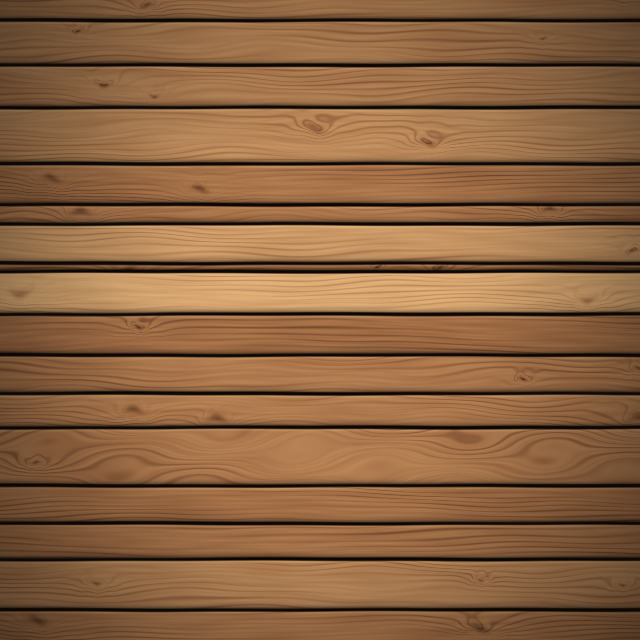
Write a Shadertoy shader that draws this texture.

```glsl
#define PLANKS 17
#define GAP 0.0024
#define WOBBLE 0.0005
#define GRAIN_LINES 125.0
#define GRAIN_DEPTH 0.24
#define FIBRE_DEPTH 0.16
#define KNOT_SIZE 0.011
#define VIGNETTE 0.56
#define GAP_COLOUR vec3(0.045, 0.028, 0.020)
#define DARK_WOOD vec3(0.34, 0.20, 0.12)
#define BROWN_WOOD vec3(0.65, 0.44, 0.28)
#define PALE_WOOD vec3(0.88, 0.69, 0.47)

// Plank boundaries from bottom to top, and the lightness of each plank
const float EDGES[PLANKS + 1] = float[](
    -0.03, 0.047, 0.126, 0.182, 0.241, 0.332, 0.385, 0.445, 0.509,
    0.5755, 0.5885, 0.650, 0.680, 0.744, 0.832, 0.898, 0.968, 1.03);
const float TONES[PLANKS] = float[](
    0.50, 0.63, 0.50, 0.48, 0.53, 0.52, 0.51, 0.44, 0.90,
    0.36, 0.76, 0.50, 0.49, 0.67, 0.62, 0.62, 0.60);
const int FIGURED_PLANK = 4;

vec2 hash2(vec2 p) {
    vec3 q = fract(p.xyx * vec3(0.1031, 0.1030, 0.0973));
    q += dot(q, q.yzx + 33.33);
    return fract((q.xx + q.yz) * q.zy);
}

// Distance to the nearest scattered point
float cellular(vec2 p) {
    vec2 cell = floor(p);
    float nearest = 2.0;
    for (int j = -1; j <= 1; j++)
        for (int i = -1; i <= 1; i++) {
            vec2 c = cell + vec2(i, j);
            nearest = min(nearest, distance(p, c + hash2(c)));
        }
    return nearest;
}

float edgeHeight(int i, float x) {
    float s = float(i);
    return EDGES[i] + WOBBLE * (sin(x * 9.0 + s * 2.1) + 0.6 * sin(x * 27.0 + s * 4.7));
}

// Lightness of the wood surface, 0 dark to 1 pale
float woodTone(vec2 uv, int plank) {
    float id = float(plank);
    float figure = plank == FIGURED_PLANK ? 1.0 : 0.35 * hash2(vec2(id, 7.0)).x;
    float low = EDGES[plank], high = EDGES[plank + 1];

    // Slow bends of the growth lines
    float bend = 0.006 * sin(uv.x * 5.0 + id * 3.1)
               + figure * 0.013 * sin(uv.x * 17.0 + uv.y * 55.0 + id)
               + figure * 0.007 * sin(uv.x * 31.0 - uv.y * 80.0 + id * 2.3)
               + 0.0012 * sin(uv.x * 23.0 + uv.y * 90.0 + id * 5.0);
    float lines = GRAIN_LINES * mix(1.0, 0.55, figure);
    float growth = (uv.y + bend) * lines;

    // Knots push the growth lines into rings
    float core = 0.0;
    for (int i = 0; i < 3; i++) {
        vec2 h = hash2(vec2(id * 3.7 + 2.0, float(i) * 9.1 + 4.0));
        vec2 size = hash2(vec2(float(i) + 11.0, id + 5.0));
        float present = step(0.4, size.y);
        vec2 centre = vec2(h.x, mix(low, high, 0.2 + 0.6 * h.y));
        vec2 d = (uv - centre) / (KNOT_SIZE * (0.5 + size.x));
        d.y += 0.25 * sin(d.x * 1.7 + id);
        float r2 = dot(d * vec2(0.65, 1.5), d * vec2(0.65, 1.5));
        growth += present * (2.6 * exp(-r2) + 1.5 * exp(-0.12 * r2));
        core += present * exp(-3.0 * r2);
    }

    // Uneven thin dark lines, faded where too fine to resolve
    float phase = growth + 0.6 * sin(growth * 0.37 + id) + 0.12 * sin(growth * 1.3 + uv.x * 4.0);
    float line = pow(0.5 + 0.5 * sin(6.2832 * phase), 4.0);
    float strength = 0.55 + 0.45 * sin(growth * 0.6 + uv.x * 7.0 + id * 2.0);
    line *= strength * (1.0 - smoothstep(0.35, 0.8, fwidth(phase)));

    float fibre = cellular(vec2(uv.x * 7.0 + id * 17.0, (uv.y + bend) * 170.0));
    float broad = sin(growth * 0.31 + uv.x * 3.0 + id) * sin(uv.x * 6.0 + id * 1.9);
    return TONES[plank] - GRAIN_DEPTH * (line - 0.2) + FIBRE_DEPTH * (0.5 - fibre)
         + 0.035 * broad - 0.38 * min(core, 1.0);
}

void mainImage(out vec4 fragColor, in vec2 fragCoord) {
    vec2 uv = fragCoord / iResolution.xy;
    float pixel = 1.0 / iResolution.y;

    // Find the plank and the distances to its lower and upper edges
    int plank = 0;
    for (int i = 1; i < PLANKS; i++)
        if (uv.y > edgeHeight(i, uv.x)) plank = i;
    float below = uv.y - edgeHeight(plank, uv.x);
    float above = edgeHeight(plank + 1, uv.x) - uv.y;

    // Rounded face: shaded underside, lit upper lip
    float tone = woodTone(uv, plank);
    tone += 0.14 * exp(-pow((above - 0.0045) / 0.0016, 2.0));
    tone = clamp(tone, 0.0, 1.0);
    vec3 colour = tone < 0.5 ? mix(DARK_WOOD, BROWN_WOOD, tone * 2.0)
                             : mix(BROWN_WOOD, PALE_WOOD, tone * 2.0 - 1.0);
    colour *= 1.0 - 0.6 * exp(-max(below - GAP, 0.0) / 0.0035);

    // Darkened borders
    float radius = length((uv - 0.5) * vec2(1.1, 0.9));
    colour *= 1.0 - VIGNETTE * smoothstep(0.2, 0.85, radius);

    // Black gaps between planks
    float gapWidth = GAP * (1.0 + 0.25 * sin(uv.x * 6.0 + float(plank) * 2.0));
    float face = smoothstep(-pixel, pixel, min(below - gapWidth, above - GAP));
    fragColor = vec4(mix(GAP_COLOUR, colour, face), 1.0);
}
```
